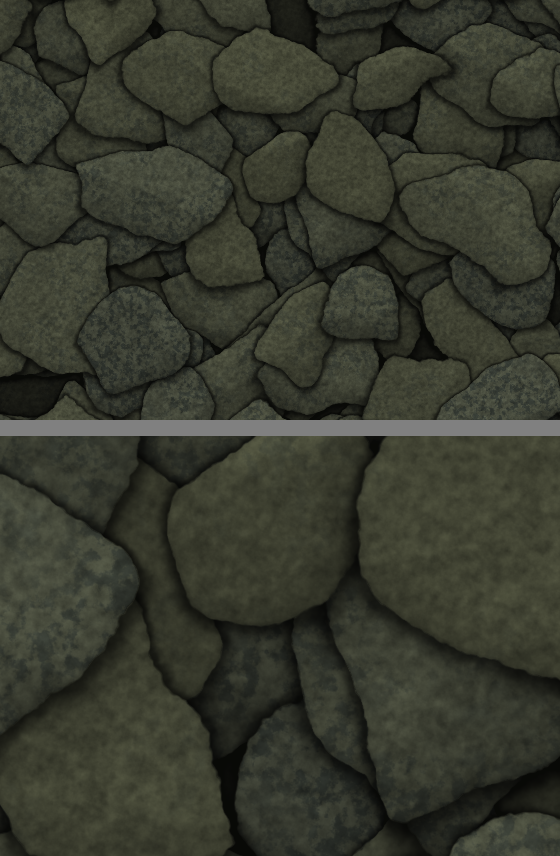
Top, the full canvas; bottom, a detail of the centre.
This texture is drawn by a WebGL 1 fragment shader. Its source:

```glsl
precision highp float;
uniform vec2 u_resolution;

#define SPACING 0.28
#define LAYERS 5
#define FACETS 7
#define MIN_RADIUS 0.092
#define MAX_RADIUS 0.148
#define ROUNDING 0.009
#define SHADOW_REACH 0.020
#define STONE_COLOR vec3(0.276, 0.287, 0.226)
#define SPECK_COLOR vec3(0.160, 0.180, 0.164)
#define GAP_TONE 0.42
#define LIGHT_DIR vec2(-0.34, 0.94)

const float TAU = 6.2831853;

vec2 hash2(vec2 p) {
  vec3 h = fract(p.xyx * vec3(0.1031, 0.1030, 0.0973));
  h += dot(h, h.yzx + 33.33);
  return fract((h.xx + h.yz) * h.zy);
}

float noise(vec2 p) {
  vec2 i = floor(p), f = fract(p);
  f = f * f * (3.0 - 2.0 * f);
  float low = mix(hash2(i).x, hash2(i + vec2(1.0, 0.0)).x, f.x);
  float high = mix(hash2(i + vec2(0.0, 1.0)).x, hash2(i + 1.0).x, f.x);
  return mix(low, high, f.y);
}

float fbm(vec2 p) {
  float sum = 0.0, weight = 0.5;
  for (int i = 0; i < 4; i++) {
    sum += weight * noise(p);
    p = mat2(1.6, 1.2, -1.2, 1.6) * p + 17.3;
    weight *= 0.6;
  }
  return sum / 1.088;
}

// Rounded irregular polygon: outward direction in xy, signed distance in z
vec3 stoneShape(vec2 q, vec2 key, float radius, vec2 axis) {
  float total = 0.0;
  vec2 outward = vec2(0.0);
  for (int i = 0; i < FACETS; i++) {
    float n = float(i);
    vec2 r = hash2(key + vec2(n * 5.0 + 3.0, n * 11.0 + 1.0));
    float angle = (n + 0.75 * r.x) / float(FACETS) * TAU;
    vec2 dir = vec2(cos(angle), sin(angle));
    float along = dot(dir, axis);
    float reach = radius * mix(0.74, 1.16, r.y) * mix(0.78, 1.25, along * along);
    float w = exp((dot(q, dir) - reach) / ROUNDING);
    total += w;
    outward += dir * w;
  }
  return vec3(outward / total, log(total) * ROUNDING);
}

// Brightness of a stone: lit bevels, one broken ridge, dark thin rim
float stoneTone(vec2 q, vec3 shape, vec2 axis, vec2 rnd) {
  float bevel = smoothstep(-0.045, 0.0, shape.z);
  float rim = smoothstep(-0.006, 0.002, shape.z);
  vec2 across = vec2(-axis.y, axis.x);
  float bend = dot(q, across) + 0.35 * dot(q, axis) + (rnd.x - 0.5) * 0.10;
  float ridge = smoothstep(-0.010, 0.010, bend) - 0.5;
  float tone = 0.93 + 0.07 * rnd.y + 0.15 * ridge * dot(across, LIGHT_DIR);
  return tone + bevel * (0.12 * dot(shape.xy, LIGHT_DIR) - 0.05) - 0.16 * rim;
}

void main() {
  vec2 p = gl_FragCoord.xy / u_resolution.y;
  float edge = max(0.7 / u_resolution.y, 0.0012);

  // Chipped outlines
  vec2 warp = vec2(noise(p * 11.0 + 40.0), noise(p * 11.0 + 80.0)) - 0.5;
  vec2 chips = vec2(fbm(p * 34.0 + 20.0), fbm(p * 34.0 + 60.0)) - 0.5;
  vec2 w = p + 0.042 * warp + 0.014 * chips;

  // Pile the stones from the bottom layer to the top one
  float tone = GAP_TONE;
  float patina = 0.3;
  vec2 seed = vec2(0.0);
  for (int layer = 0; layer < LAYERS; layer++) {
    float depth = float(layer);
    vec2 grid = w / SPACING + 4.0 + 9.0 * hash2(vec2(depth + 2.0, 7.0));
    for (int y = -1; y <= 1; y++) {
      for (int x = -1; x <= 1; x++) {
        vec2 id = floor(grid) + vec2(float(x), float(y));
        vec2 key = id + depth * 37.0;
        vec2 q = (grid - id - 0.2 - 0.6 * hash2(key)) * SPACING;
        if (dot(q, q) > 0.115) continue;
        vec2 rnd = hash2(key + 151.0);
        float turn = rnd.x * TAU;
        vec2 axis = vec2(cos(turn), sin(turn));
        vec3 shape = stoneShape(q, key, mix(MIN_RADIUS, MAX_RADIUS, rnd.y), axis);
        vec2 look = hash2(key + 263.0);

        float contact = 1.0 - smoothstep(0.0, SHADOW_REACH * (1.0 - 0.5 * shape.y), shape.z);
        float ambient = 1.0 - smoothstep(0.0, 0.06, shape.z);
        tone *= (1.0 - 0.62 * contact * contact) * (1.0 - 0.11 * ambient);

        float cover = 1.0 - smoothstep(-edge, edge, shape.z);
        float lit = stoneTone(q, shape, axis, look) * mix(0.91, 1.0, depth / float(LAYERS - 1));
        tone = mix(tone, lit, cover);
        patina = mix(patina, look.x, cover);
        if (shape.z < 0.0) seed = look * 30.0;
      }
    }
  }

  // Weathered surface: relief, fine grain and bluish specks
  vec2 s = p + seed;
  float relief = fbm(s * 40.0) - fbm((s + 0.005 * LIGHT_DIR) * 40.0);
  float grain = fbm(s * 125.0) - 0.5;
  float cloud = fbm(s * 14.0 + 9.0);
  tone *= 1.0 + 0.45 * relief + 0.50 * grain + 0.14 * (cloud - 0.5);
  float patches = smoothstep(0.28, 0.66, cloud + 0.3 * (patina - 0.5));
  float specks = smoothstep(0.40, 0.66, fbm(s * 105.0 + 31.0));
  float stain = specks * patches * mix(0.30, 0.80, patina);

  vec3 warmth = mix(vec3(1.01, 1.0, 0.96), vec3(0.98, 0.99, 1.03), patina);
  vec3 color = mix(STONE_COLOR * warmth, SPECK_COLOR, stain) * tone;
  gl_FragColor = vec4(max(color, vec3(0.030, 0.036, 0.024)), 1.0);
}
```
